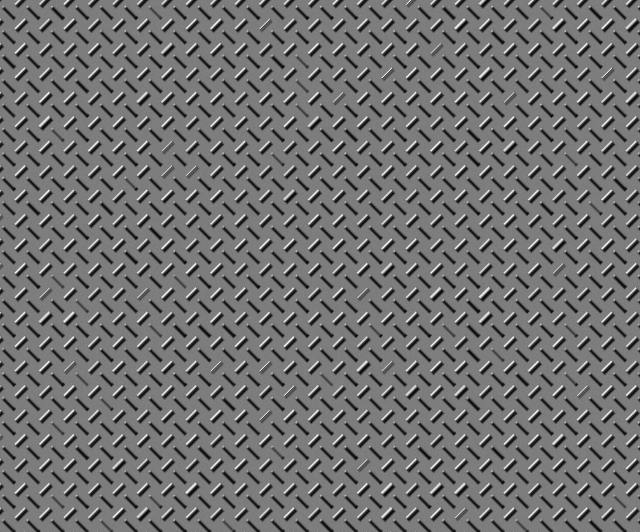
Reproduce this texture procedurally as a WebGL 2 fragment shader.

```glsl
#version 300 es
precision highp float;
// Steel tread plate: raised bars in two crossing diagonals, lit from the upper left.

uniform vec2 u_resolution;
out vec4 fragColor;

// Layout, in cells
const float CELLS_ACROSS = 26.18;
const vec2 RISING_PHASE = vec2(0.853, 0.75);
const vec2 FALLING_PHASE = RISING_PHASE + 0.5;
const vec2 RISING_HALF = vec2(0.29, 0.055);
const vec2 FALLING_HALF = vec2(0.31, 0.035);
const float SHADOW_BLUR = 0.06;

// Tones
const float STEEL = 0.49;
const float RIM = 0.36;
const float FLANK = 0.20;
const float SHADOW = 0.04;
const float SHEEN = 0.64;
const float GLINT = 0.88;

// Variation
const float GRAIN = 0.018;
const float GRAIN_DENSITY = 18.0;
const float ODD_SHARE = 0.05;
const float TONE_SPREAD = 0.10;

const vec2 UP_RIGHT = vec2(0.70710678);
const vec2 DOWN_RIGHT = vec2(0.70710678, -0.70710678);

float hash(vec2 p) {
    vec3 q = fract(p.xyx * vec3(0.1031, 0.1030, 0.0973));
    q += dot(q, q.yzx + 33.33);
    return fract((q.x + q.y) * q.z);
}

// Soft coverage of a box centred on the local origin
float bar(vec2 p, vec2 halfSize, float blur) {
    vec2 d = abs(p) - halfSize;
    float dist = length(max(d, 0.0)) + min(max(d.x, d.y), 0.0);
    return 1.0 - smoothstep(-blur, blur, dist);
}

// A few bars are worn thin or pressed heavily; the rest keep weight 1
float barWeight(float seed) {
    float thin = step(seed, ODD_SHARE);
    float heavy = step(1.0 - ODD_SHARE, seed);
    return 1.0 - 0.45 * thin + 0.35 * heavy;
}

// Bar leaning right: bright upper-left edge, shadow on the lower right
float risingBar(float tone, vec2 p, vec2 id, float aa) {
    vec2 q = vec2(dot(p, UP_RIGHT), dot(p, DOWN_RIGHT));
    float weight = barWeight(hash(id + 17.0));
    float vary = (hash(id + 53.0) - 0.5) * TONE_SPREAD;
    vec2 size = RISING_HALF * vec2(1.0, weight);

    tone = mix(tone, RIM, 0.8 * bar(q, size + vec2(0.02, 0.03), 0.05));
    float shade = bar(q - vec2(-0.01, 0.085), size, SHADOW_BLUR);
    tone = mix(tone, SHADOW, shade * min(weight, 1.0));

    vec2 top = q + vec2(0.0, 0.03);
    float across = top.y / size.y;
    float face = mix(GLINT + vary, SHEEN, smoothstep(-0.2, 0.3, across));
    face = mix(face, FLANK, smoothstep(0.2, 0.9, across));
    return mix(tone, face, bar(top, size, aa));
}

// Bar leaning left: dark body, glint at the upper end, heavy lower end
float fallingBar(float tone, vec2 p, vec2 id, float aa) {
    vec2 q = vec2(dot(p, DOWN_RIGHT), dot(p, UP_RIGHT));
    float weight = barWeight(hash(id + 91.0));
    float heel = hash(id + 131.0);
    vec2 size = FALLING_HALF * vec2(1.0, weight);

    tone = mix(tone, RIM, 0.7 * bar(q, size + vec2(0.02, 0.04), 0.05));
    float shade = bar(q - vec2(0.04, -0.015), size + vec2(0.0, 0.012), SHADOW_BLUR);
    tone = mix(tone, SHADOW, shade * min(weight, 1.0));
    tone = mix(tone, SHADOW, heel * bar(q - vec2(0.32, 0.0), vec2(0.04, 0.06), 0.04));

    // Faint light along the upper-right side, strongest at the tip
    float side = bar(q - vec2(-0.03, 0.06), vec2(0.27, 0.012), aa);
    tone = mix(tone, STEEL, 0.5 * side);
    float tip = bar(q + vec2(0.33, -0.01), vec2(0.03, 0.04), aa);
    return mix(tone, SHEEN + 0.1 * heel, tip);
}

void main() {
    vec2 p = gl_FragCoord.xy / u_resolution.x * CELLS_ACROSS;
    float aa = max(0.7 * CELLS_ACROSS / u_resolution.x, 0.02);

    // Flat steel with fine grain
    float tone = STEEL + GRAIN * (hash(floor(p * GRAIN_DENSITY)) - 0.5);

    // One bar of each kind per cell, centred in its own grid
    vec2 rising = p - RISING_PHASE + 0.5;
    vec2 falling = p - FALLING_PHASE + 0.5;
    tone = fallingBar(tone, fract(falling) - 0.5, floor(falling), aa);
    tone = risingBar(tone, fract(rising) - 0.5, floor(rising), aa);

    fragColor = vec4(vec3(tone), 1.0);
}
```
